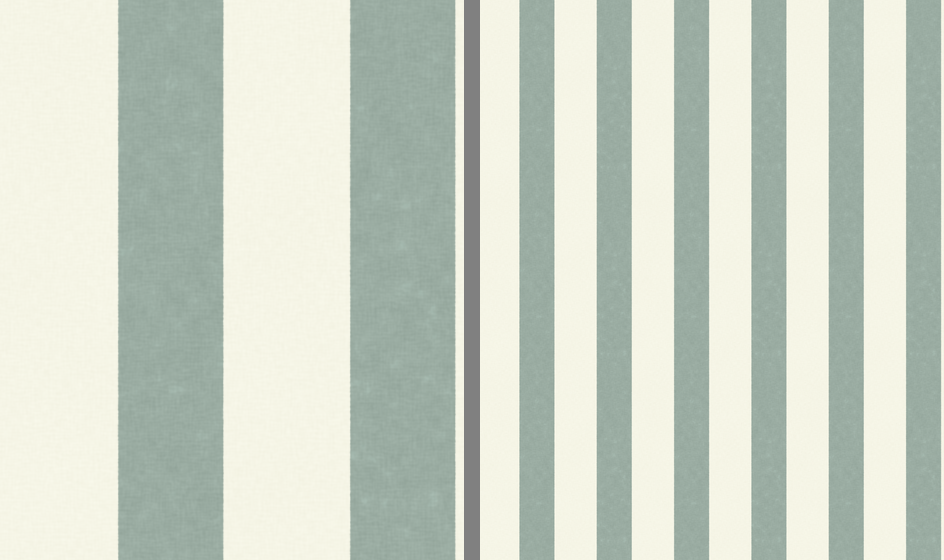
Left: one tile. Right: repeated 3 by 3.
Write a Shadertoy shader that draws this pattern.

```glsl
const vec3 CREAM = vec3(0.962, 0.960, 0.902);
const vec3 SAGE_DARK = vec3(0.588, 0.658, 0.618);
const vec3 SAGE_LIGHT = vec3(0.622, 0.692, 0.652);
const float STRIPE_COUNT = 2.0;
const float STRIPE_CENTER = 0.736; // in repeats
const float STRIPE_DUTY = 0.453;   // coloured share of a repeat

uint scramble(uint n) {
    n = (n ^ (n >> 16)) * 0x7feb352dU;
    n = (n ^ (n >> 15)) * 0x846ca68bU;
    return n ^ (n >> 16);
}

// Unit gradient at a lattice point, wrapped to the period
vec2 latticeGradient(vec2 cell, vec2 period, uint seed) {
    uvec2 c = uvec2(mod(cell, period) + 0.5);
    uint h = scramble(c.x + scramble(c.y + scramble(seed)));
    float angle = 6.28319 * float(h & 65535U) / 65536.0;
    return vec2(cos(angle), sin(angle));
}

// Gradient noise with a whole number of cells across the unit square
float tiledNoise(vec2 uv, vec2 cells, uint seed) {
    vec2 p = uv * cells;
    vec2 i = floor(p);
    vec2 f = p - i;
    vec2 w = f * f * f * (f * (f * 6.0 - 15.0) + 10.0);
    vec2 e = vec2(0.0, 1.0);
    float a = dot(latticeGradient(i, cells, seed), f);
    float b = dot(latticeGradient(i + e.yx, cells, seed), f - e.yx);
    float c = dot(latticeGradient(i + e.xy, cells, seed), f - e.xy);
    float d = dot(latticeGradient(i + e.yy, cells, seed), f - e.yy);
    return mix(mix(a, b, w.x), mix(c, d, w.x), w.y);
}

float cloudyNoise(vec2 uv, vec2 cells, uint seed) {
    float sum = 0.0;
    float gain = 1.0;
    for (uint octave = 0U; octave < 3U; octave++) {
        sum += gain * tiledNoise(uv, cells, seed + octave);
        cells *= 2.0;
        gain *= 0.6;
    }
    return sum;
}

// Crossed short threads of a fine linen
float linenWeave(vec2 uv, uint seed) {
    float weft = tiledNoise(uv, vec2(44.0, 210.0), seed);
    float warp = tiledNoise(uv, vec2(176.0, 46.0), seed + 1U);
    float grain = tiledNoise(uv, vec2(165.0, 199.0), seed + 2U);
    return weft + 0.8 * warp + 0.6 * grain;
}

// Signed distance to the nearest stripe, in canvas widths
float stripeDistance(float x, float count, float center, float duty) {
    float offset = abs(fract(x * count - center + 0.5) - 0.5);
    return (offset - 0.5 * duty) / count;
}

void mainImage(out vec4 fragColor, in vec2 fragCoord) {
    vec2 uv = fragCoord / iResolution.xy;
    float pixel = 1.0 / iResolution.x;

    float weave = linenWeave(uv, 11U);
    float mottle = cloudyNoise(uv, vec2(20.0, 24.0), 31U);
    float drift = tiledNoise(uv, vec2(4.0, 5.0), 51U);

    // Sage ink with cloudy wear and sparse pale flecks
    float tone = 0.5 + 0.7 * weave + 0.55 * mottle + 0.25 * drift;
    vec3 sage = mix(SAGE_DARK, SAGE_LIGHT, tone);
    float fleck = smoothstep(0.4, 0.85, mottle);
    sage += fleck * vec3(0.018, 0.026, 0.026);

    // Cream ground with a faint weave
    vec3 cream = CREAM + vec3(0.010, 0.011, 0.015) * (weave + 0.3 * drift);

    // Stripe edges, softened and barely frayed by the threads
    float edge = stripeDistance(uv.x, STRIPE_COUNT, STRIPE_CENTER, STRIPE_DUTY);
    edge += 0.0006 * weave;
    float soft = max(pixel, 0.0016);
    float ink = 1.0 - smoothstep(-soft, soft, edge);

    fragColor = vec4(mix(cream, sage, ink), 1.0);
}
```
